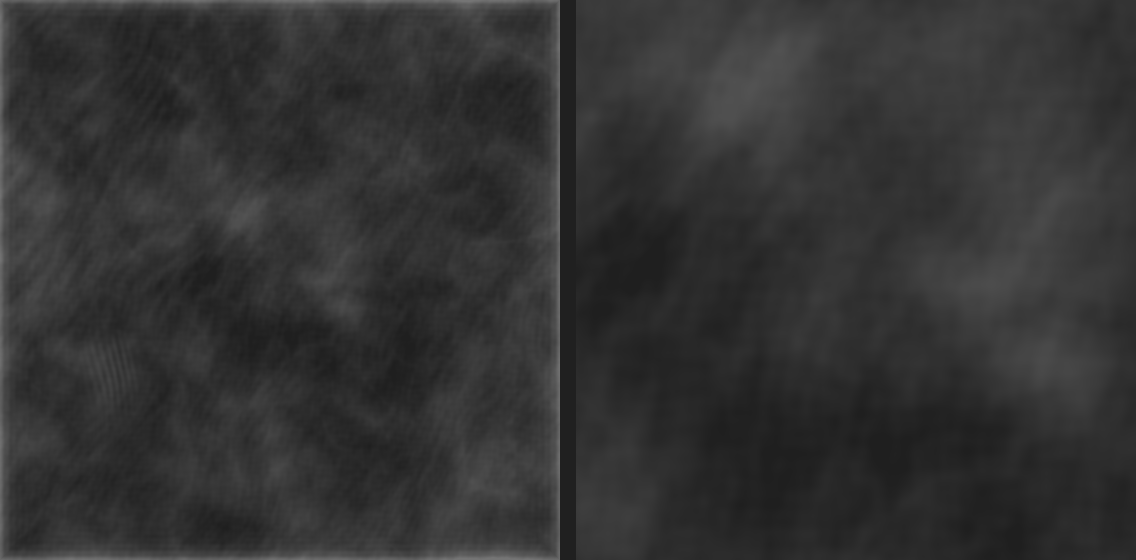
Left: the whole. Right: its middle third, enlarged.
Give the GLSL for this texture, as a three.js fragment shader.

```glsl
varying vec2 vUv;

vec2 hash2(vec2 cell) {
  vec3 q = fract(cell.xyx * vec3(0.1031, 0.103, 0.0973));
  q += dot(q, q.yzx + 33.33);
  return fract((q.xx + q.yz) * q.zy);
}

float cornerSlope(vec2 cell, vec2 offset) {
  float angle = 6.2832 * hash2(cell + 50.0).x;
  return dot(vec2(cos(angle), sin(angle)), offset);
}

// Gradient noise centred on zero
float noise(vec2 p) {
  vec2 i = floor(p), f = fract(p);
  vec2 u = f * f * f * (f * (f * 6.0 - 15.0) + 10.0);
  vec2 e = vec2(1.0, 0.0);
  float low = mix(cornerSlope(i, f), cornerSlope(i + e, f - e), u.x);
  float high = mix(cornerSlope(i + e.yx, f - e.yx), cornerSlope(i + 1.0, f - 1.0), u.x);
  return mix(low, high, u.y);
}

// Thin bright veins along the zero crossings of the noise
float veins(vec2 p, float sharpness) {
  float n = noise(p);
  return exp(-sqrt(n * n + 0.0006) * sharpness);
}

// Fibres stretched along the given angle
float fibres(vec2 p, float angle, vec2 density) {
  vec2 along = vec2(cos(angle), sin(angle));
  return noise(vec2(dot(p, along), dot(p, vec2(along.y, -along.x))) * density);
}

// Soft pale spots scattered on a jittered grid
float glows(vec2 p) {
  float sum = 0.0;
  for (int k = 0; k < 16; k++) {
    vec2 cell = vec2(mod(float(k), 4.0), floor(float(k) / 4.0));
    vec2 centre = (cell + 0.1 + 0.8 * hash2(cell + 3.0)) / 4.0;
    vec2 trait = hash2(cell + 21.0);
    float radius = mix(0.025, 0.055, trait.x);
    vec2 away = (p - centre) / radius;
    sum += trait.y * trait.y * exp(-dot(away, away));
  }
  return sum;
}

// Pale border with ripples running parallel to each side
float border(vec2 p) {
  vec2 side = min(p, 1.0 - p);
  float d = min(side.x, side.y);
  float ripple = sin(d * 560.0) * exp(-d / 0.025);
  return 0.18 * exp(-d / 0.011) + 0.05 * exp(-d / 0.035) + 0.014 * ripple;
}

void main() {
  vec2 p = vUv;
  vec2 warped = p + 0.035 * vec2(noise(p * 5.0 + 11.0), noise(p * 5.0 + 37.0));

  // Smoky clouds with dark hollows
  float clouds = 0.42 * noise(warped * 4.0 + 5.0) + 0.38 * noise(warped * 9.0 + 19.0)
               + 0.22 * noise(warped * 21.0 + 43.0);
  float shade = 0.179 * exp(clouds);

  // Broken vein lines around the hollows
  float veinMask = smoothstep(-0.2, 0.35, noise(p * 4.0 + 71.0));
  shade += 0.045 * veinMask * veins(warped * 6.0 + 23.0, 15.0);
  shade += 0.02 * (1.0 - veinMask) * veins(warped * 11.0 + 61.0, 12.0);
  shade += 0.075 * glows(warped);

  // Slanted fibres, strongest at upper left
  float leftSide = smoothstep(0.6, 0.1, p.x) * smoothstep(0.2, 0.6, p.y);
  shade += mix(0.018, 0.05, leftSide) * fibres(warped, 0.9, vec2(9.0, 48.0));
  shade += 0.022 * fibres(warped + 2.0, 1.1, vec2(24.0, 85.0));

  // Small patch of upright combed lines
  vec2 patchOffset = (p - vec2(0.2, 0.34)) / vec2(0.04, 0.06);
  float combed = sin(p.x * 480.0 + p.y * 90.0 + 4.0 * noise(p * 14.0));
  shade += 0.022 * exp(-dot(patchOffset, patchOffset)) * combed;

  // Faint woven grain
  float weave = noise(p * vec2(40.0, 130.0)) + noise(p * vec2(130.0, 40.0) + 9.0);
  shade += 0.012 * weave + 0.012 * noise(p * 75.0);

  shade += border(p);
  gl_FragColor = vec4(vec3(clamp(shade, 0.12, 0.46)), 1.0);
}
```
